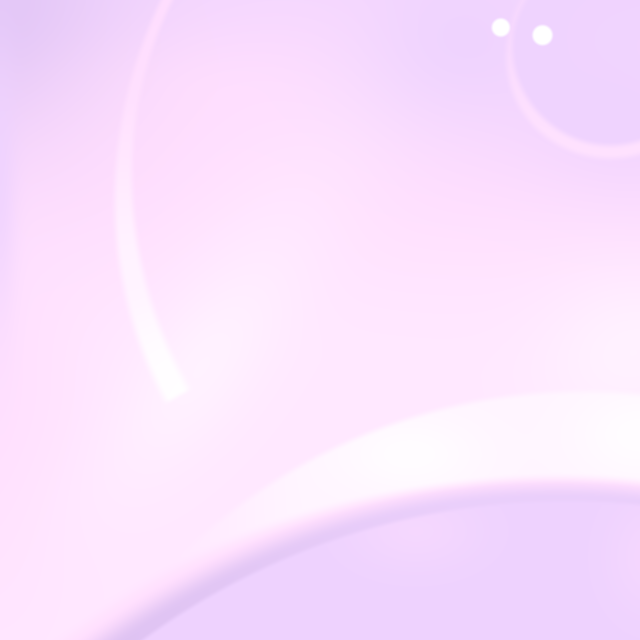
A three.js fragment shader for this background:

```glsl
// Pastel pink and lavender backdrop with soft glows, two tapered light arcs,
// two small dots and a broad arch along the bottom.
// Gaussian glows tint the base; circle distances shape the arcs and the arch.
varying vec2 vUv;

const vec3 PINK = vec3(1.0, 0.872, 0.995);
const vec3 BLUSH = vec3(1.0, 0.91, 1.0);
const vec3 LAVENDER = vec3(0.932, 0.823, 0.998);
const vec3 LILAC = vec3(0.885, 0.775, 0.965);
const vec3 SHADE = vec3(0.875, 0.765, 0.95);
const vec3 PEARL = vec3(1.0, 0.96, 1.0);
const vec3 WHITE = vec3(1.0);

// Elliptical Gaussian falloff
float glow(vec2 p, vec2 center, vec2 size) {
  vec2 d = (p - center) / size;
  return exp(-dot(d, d));
}

// Gaussian falloff whose long axis follows a unit direction
float slantedGlow(vec2 p, vec2 center, vec2 axis, vec2 size) {
  vec2 d = p - center;
  vec2 local = vec2(dot(d, axis), dot(d, vec2(-axis.y, axis.x)));
  return glow(local, vec2(0.0), size);
}

// Filled circle with a soft rim
float disc(vec2 p, vec2 center, float radius, float soft) {
  return 1.0 - smoothstep(-soft, soft, length(p - center) - radius);
}

// Circular stroke of given half width
float ring(vec2 p, vec2 center, float radius, float halfWidth, float soft) {
  float d = abs(length(p - center) - radius) - halfWidth;
  return 1.0 - smoothstep(-soft, soft, d);
}

// Layered sines that gently bend the glows
vec2 drift(vec2 p) {
  return 0.012 * vec2(sin(p.y * 9.0 + 2.0 * sin(p.x * 5.0)),
                      sin(p.x * 8.0 + 2.0 * sin(p.y * 6.0)));
}

vec3 backdrop(vec2 p) {
  vec2 q = p + drift(p);
  vec3 color = mix(BLUSH, PINK, smoothstep(0.42, 0.74, q.y));
  color = mix(color, PINK, 0.85 * glow(q, vec2(-0.02, 0.38), vec2(0.15, 0.34)));
  // Lavender along the top and the upper left
  color = mix(color, LAVENDER, 0.6 * smoothstep(0.86, 1.05, q.y));
  color = mix(color, LAVENDER, 0.95 * glow(q, vec2(0.72, 0.92), vec2(0.2, 0.15)));
  color = mix(color, LAVENDER, 0.75 * glow(q, vec2(0.96, 0.8), vec2(0.17, 0.12)));
  color = mix(color, LILAC, glow(q, vec2(-0.03, 0.98), vec2(0.21, 0.22)));
  color = mix(color, LAVENDER, 0.8 * glow(p, vec2(0.0, 0.72), vec2(0.025, 0.22)));
  // Pale slanted light at left of center
  vec2 slant = vec2(0.6, 0.8);
  color = mix(color, BLUSH, 0.75 * slantedGlow(q, vec2(0.41, 0.6), slant, vec2(0.27, 0.13)));
  color = mix(color, PEARL, 0.75 * slantedGlow(q, vec2(0.31, 0.42), slant, vec2(0.21, 0.085)));
  // Pale light at the right edge
  color = mix(color, PEARL, 0.75 * glow(q, vec2(1.0, 0.46), vec2(0.14, 0.13)));
  return color;
}

// Long stroke that widens and brightens toward its cut lower end
vec3 addLongArc(vec3 color, vec2 p) {
  vec2 center = vec2(0.861, 0.707);
  vec2 d = center - p;
  float angle = atan(d.y, d.x);
  float along = smoothstep(-0.46, 0.55, angle);
  float soft = mix(0.006, 0.009, along);
  float stroke = ring(p, center, 0.668, mix(0.008, 0.020, along), soft);
  stroke *= 1.0 - smoothstep(0.502, 0.518, angle);
  stroke *= step(p.x, center.x);
  vec3 tint = mix(PINK, PEARL, smoothstep(0.0, 0.75, along));
  tint = mix(tint, WHITE, smoothstep(0.75, 1.0, along));
  return mix(color, tint, 0.9 * stroke);
}

// Small ring that thins out toward its top
vec3 addSmallRing(vec3 color, vec2 p) {
  vec2 center = vec2(0.954, 0.9206);
  float low = smoothstep(1.0, 0.77, p.y);
  color = mix(color, LAVENDER, 0.7 * disc(p, center, 0.155, 0.012));
  float stroke = ring(p, center, 0.158, mix(0.003, 0.010, low), 0.007);
  return mix(color, mix(PINK, BLUSH, 0.4 * low), stroke * mix(0.45, 0.9, low));
}

vec3 addArch(vec3 color, vec2 p) {
  // Pearl crescent above the arch
  float crescent = disc(p, vec2(0.911, -0.510), 0.898, 0.007);
  float shine = glow(p, vec2(0.64, 0.29), vec2(0.11, 0.06))
              + glow(p, vec2(1.0, 0.32), vec2(0.1, 0.07));
  vec3 pearl = mix(PEARL, WHITE, min(shine, 1.0) * 0.75);
  color = mix(color, pearl, crescent * smoothstep(0.24, 0.5, p.x));

  // Shaded band, softer and darker toward the left
  float leftness = 1.0 - smoothstep(0.15, 0.75, p.x);
  float outer = 1.25 - length(p - vec2(0.872, -0.996));
  float inner = 1.12 - length(p - vec2(0.885, -0.902));
  float band = smoothstep(-0.009 - 0.016 * leftness, 0.012, outer);
  float depth = smoothstep(0.0, mix(0.032, 0.048, leftness), outer);
  vec3 dark = mix(LAVENDER * 0.985, SHADE, leftness);
  color = mix(color, mix(PINK, dark, depth), band);

  // Flat field below the arch
  vec3 field = mix(LAVENDER, PINK, 0.4 * glow(p, vec2(0.65, 0.17), vec2(0.1, 0.06)));
  field = mix(field, PINK, 0.4 * glow(p, vec2(1.02, 0.13), vec2(0.07, 0.09)));
  return mix(color, field, smoothstep(-0.004, 0.006, inner));
}

void main() {
  vec2 p = vUv;
  vec3 color = backdrop(p);
  color = addLongArc(color, p);
  color = addSmallRing(color, p);
  color = addArch(color, p);
  // Two bright dots
  float dots = max(disc(p, vec2(0.7826, 0.957), 0.0140, 0.003),
                   disc(p, vec2(0.8477, 0.945), 0.0155, 0.003));
  color = mix(color, WHITE, dots);
  gl_FragColor = vec4(color, 1.0);
}
```
